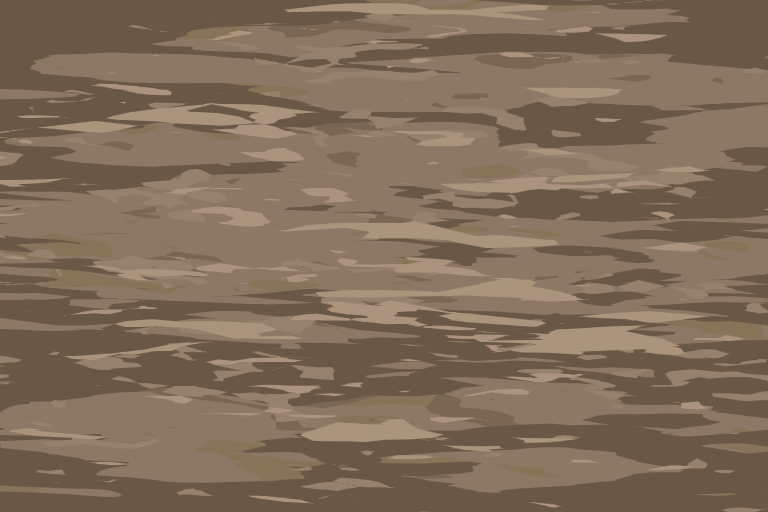
Give the GLSL for this texture, as a Shadertoy shader.

```glsl
float hash(vec2 p) {
    vec3 q = fract(vec3(p.xyx) * 0.1031);
    q += dot(q, q.yzx + 33.33);
    return fract((q.x + q.y) * q.z);
}

// Linear noise on randomly split triangles: its contours are straight facets
float facetNoise(vec2 p) {
    vec2 cell = floor(p), f = p - cell;
    float a = hash(cell), b = hash(cell + vec2(1, 0));
    float c = hash(cell + vec2(0, 1)), d = hash(cell + vec2(1, 1));
    if (hash(cell + 71.3) < 0.5) {
        return f.x > f.y ? a + f.x * (b - a) + f.y * (d - b)
                         : a + f.y * (c - a) + f.x * (d - c);
    }
    return f.x + f.y < 1.0 ? a + f.x * (b - a) + f.y * (c - a)
                           : d + (1.0 - f.x) * (c - d) + (1.0 - f.y) * (b - d);
}

// Two sizes of shard added together
float shards(vec2 p, vec2 density, float seed) {
    return 0.62 * facetNoise(p * density + seed)
         + 0.38 * facetNoise(p * density * vec2(2.7, 2.3) + seed * 1.7);
}

// Antialiased mask of the area where the field is positive
float cover(float field) {
    return clamp(0.5 + field / max(fwidth(field), 1e-4), 0.0, 1.0);
}

void mainImage(out vec4 fragColor, in vec2 fragCoord) {
    vec2 p = fragCoord / iResolution.y;
    vec2 centered = 2.0 * fragCoord / iResolution.xy - 1.0;
    float edge = dot(centered, centered) - 0.67;
    float middle = exp(-14.0 * centered.y * centered.y);

    // Uneven rows with a slight slant
    p.y += 0.035 * facetNoise(p * vec2(1.6, 6.0) + 9.0);
    p.x += 0.6 * p.y;

    // Ground with olive and shaded patches
    vec3 color = vec3(0.55, 0.472, 0.392);
    float olive = shards(p, vec2(5.0, 26.0), 13.0) + 0.06 * edge;
    color = mix(color, vec3(0.53, 0.45, 0.34), cover(olive - 0.70));
    float shade = shards(p, vec2(4.5, 27.0), 101.0);
    color = mix(color, vec3(0.475, 0.40, 0.325), cover(shade - 0.76));

    // Long dark bark streaks, finer along the middle
    float broad = facetNoise(p * vec2(2.6, 19.0) + 31.0);
    float narrow = facetNoise(p * vec2(4.2, 47.0) + 57.0);
    float fine = facetNoise(p * vec2(9.0, 95.0) + 83.0);
    float bark = mix(0.54, 0.34, middle) * broad + 0.32 * narrow
               + mix(0.14, 0.34, middle) * fine + 0.12 * edge;
    color = mix(color, vec3(0.412, 0.345, 0.272), cover(bark - 0.515));

    // Small mid-toned chips
    float chips = shards(p, vec2(7.5, 38.0), 147.0) - 0.06 * edge;
    color = mix(color, vec3(0.59, 0.51, 0.425), cover(chips - 0.735));

    // Pale slivers: long tan ones and short rosy ones
    float tan_ = shards(p, vec2(3.0, 29.0), 191.0) - 0.12 * edge;
    color = mix(color, vec3(0.665, 0.585, 0.485), cover(tan_ - 0.775));
    float rosy = shards(p, vec2(6.0, 46.0), 233.0) - 0.12 * edge;
    color = mix(color, vec3(0.675, 0.575, 0.49), cover(rosy - 0.79));

    fragColor = vec4(color, 1.0);
}
```
